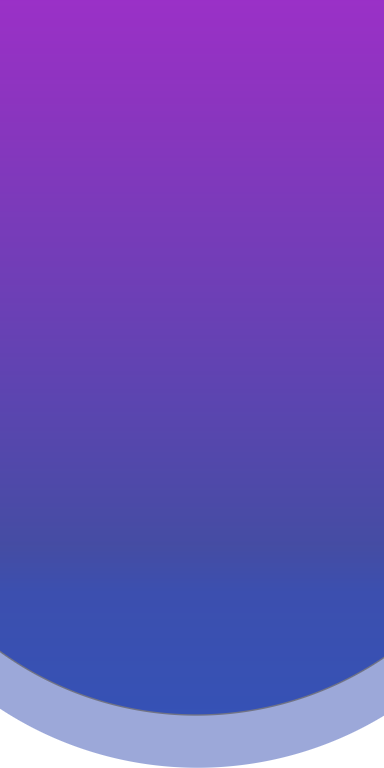
This background is drawn by a WebGL 2 fragment shader. Its source:

```glsl
#version 300 es
precision highp float;
// Violet to blue vertical gradient with a rounded base, a thin rim and a pale band on white.

uniform vec2 u_resolution;
out vec4 fragColor;

// Lengths are in canvas heights, origin at the lower left.
const vec2 PANEL_CENTER = vec2(0.2556, 0.5052);
const float PANEL_RADIUS = 0.4362;
const vec2 BAND_CENTER = vec2(0.2572, 0.4688);
const float BAND_RADIUS = 0.4685;
const float RIM_HALF_WIDTH = 0.0009;

const vec3 WHITE = vec3(1.0);
const vec3 BAND_COLOR = vec3(0.61, 0.66, 0.85);
const vec3 RIM_COLOR = vec3(0.44, 0.45, 0.52);

// Gradient stops: colour, then depth below the top edge.
const int STOP_COUNT = 7;
const vec4 STOPS[STOP_COUNT] = vec4[](
    vec4(0.605, 0.190, 0.780, 0.00),
    vec4(0.550, 0.205, 0.750, 0.13),
    vec4(0.420, 0.250, 0.710, 0.40),
    vec4(0.360, 0.270, 0.690, 0.52),
    vec4(0.270, 0.300, 0.640, 0.71),
    vec4(0.235, 0.310, 0.685, 0.77),
    vec4(0.210, 0.320, 0.710, 0.93)
);

vec3 panelGradient(float depth) {
    vec3 color = STOPS[0].rgb;
    for (int i = 1; i < STOP_COUNT; i++) {
        float t = (depth - STOPS[i - 1].w) / (STOPS[i].w - STOPS[i - 1].w);
        color = mix(color, STOPS[i].rgb, clamp(t, 0.0, 1.0));
    }
    return color;
}

// Signed distance to a column that ends in a half disc at the bottom.
float roundedColumn(vec2 p, vec2 center, float radius) {
    vec2 offset = p - center;
    return length(vec2(offset.x, min(offset.y, 0.0))) - radius;
}

// Antialiased coverage of the region where distance is negative.
float coverage(float distance, float pixel) {
    return clamp(0.5 - distance / pixel, 0.0, 1.0);
}

void main() {
    vec2 p = gl_FragCoord.xy / u_resolution.y;
    float pixel = 1.0 / u_resolution.y;

    float band = roundedColumn(p, BAND_CENTER, BAND_RADIUS);
    float panel = roundedColumn(p, PANEL_CENTER, PANEL_RADIUS);

    // Layers from back to front
    vec3 color = mix(WHITE, BAND_COLOR, coverage(band, pixel));
    color = mix(color, RIM_COLOR, coverage(panel - RIM_HALF_WIDTH, pixel));
    color = mix(color, panelGradient(1.0 - p.y), coverage(panel + RIM_HALF_WIDTH, pixel));

    fragColor = vec4(color, 1.0);
}
```
